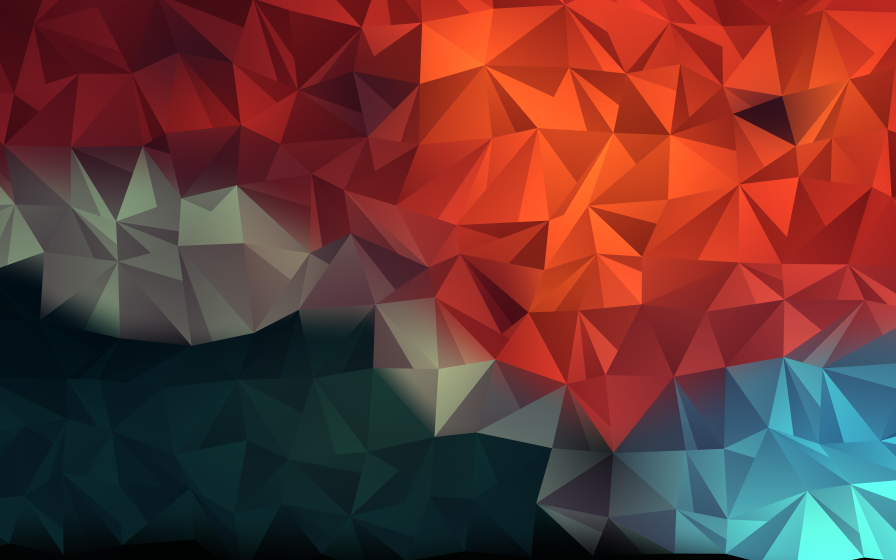
This background is drawn by a Shadertoy shader. Its source:

```glsl
const float CELL = 0.108;         // mesh spacing, in canvas heights
const float JITTER = 0.30;        // random vertex shift, in cells
const float SWAY = 0.19;          // slow vertex drift; JITTER + SWAY stays below 0.5
const float SPLIT_CHANCE = 0.45;  // share of triangles creased in two
const float FACET_CONTRAST = 0.27;
const float INNER_GRADIENT = 0.4; // colour change inside a facet

const vec3 MAROON = vec3(0.36, 0.065, 0.10);
const vec3 PLUM   = vec3(0.25, 0.09, 0.14);
const vec3 RED    = vec3(0.69, 0.14, 0.12);
const vec3 ROSE   = vec3(0.60, 0.19, 0.21);
const vec3 ORANGE = vec3(0.90, 0.32, 0.13);
const vec3 MAUVE  = vec3(0.36, 0.22, 0.25);
const vec3 STONE  = vec3(0.37, 0.38, 0.35);
const vec3 SAND   = vec3(0.58, 0.54, 0.44);
const vec3 ABYSS  = vec3(0.005, 0.055, 0.085);
const vec3 TEAL   = vec3(0.03, 0.125, 0.15);
const vec3 MOSS   = vec3(0.085, 0.18, 0.175);
const vec3 SLATE  = vec3(0.29, 0.29, 0.32);
const vec3 STEEL  = vec3(0.27, 0.42, 0.50);
const vec3 AZURE  = vec3(0.20, 0.58, 0.73);
const vec3 AQUA   = vec3(0.34, 0.77, 0.76);
const vec3 COAL   = vec3(0.015, 0.03, 0.035);

struct Facet { vec2 a, b, c; float depth; };

vec2 hash2(vec2 p) {
    vec3 q = fract(p.xyx * vec3(0.1031, 0.1030, 0.0973));
    q += dot(q, q.yzx + 33.33);
    return fract((q.xx + q.yz) * q.zy);
}

vec3 glow(vec3 base, vec3 tint, vec2 p, vec2 centre, vec2 radius) {
    vec2 d = (p - centre) / radius;
    return mix(base, tint, exp(-dot(d, d)));
}

// Lower edge of the red sky
float ridge(float x) {
    return 0.69 - 0.46 * smoothstep(0.3, 1.15, x) + 0.17 * smoothstep(1.05, 1.55, x);
}

// Upper edge of the dark water
float shore(float x) {
    return 0.52 - 0.10 * smoothstep(0.0, 0.25, x)
         - 0.18 * smoothstep(0.6, 0.82, x) - 0.24 * smoothstep(0.88, 1.08, x);
}

vec3 skyColor(vec2 p) {
    vec3 c = mix(MAROON, RED, smoothstep(0.3, 0.95, p.x + 0.25 * (p.y - 0.7)));
    c = mix(c, ROSE, smoothstep(0.62, 0.4, p.y) * smoothstep(0.9, 1.2, p.x));
    c = glow(c, RED, p, vec2(0.40, 0.79), vec2(0.13, 0.06));
    c = glow(c, PLUM, p, vec2(0.25, 0.69), vec2(0.35, 0.07));
    c = glow(c, ORANGE, p, vec2(1.10, 0.70), vec2(0.20, 0.21));
    c = glow(c, ORANGE, p, vec2(0.86, 0.86), vec2(0.13, 0.12));
    c = glow(c, ORANGE, p, vec2(1.46, 0.82), vec2(0.12, 0.13));
    c = glow(c, ORANGE, p, vec2(0.98, 0.49), vec2(0.09, 0.08));
    c = glow(c, PLUM, p, vec2(0.65, 0.82), vec2(0.08, 0.09));
    c = glow(c, PLUM, p, vec2(0.33, 0.90), vec2(0.08, 0.06));
    c = glow(c, PLUM, p, vec2(1.38, 0.80), vec2(0.07, 0.05));
    c = glow(c, MAROON, p, vec2(0.89, 0.46), vec2(0.06, 0.10));
    return glow(c, MAUVE, p, vec2(0.66, 0.50), vec2(0.12, 0.11));
}

vec3 bandColor(vec2 p) {
    vec3 c = glow(STONE, SAND, p, vec2(0.48, 0.55), vec2(0.08, 0.09));
    c = glow(c, SAND, p, vec2(0.79, 0.36), vec2(0.09, 0.08));
    c = glow(c, MAUVE, p, vec2(0.65, 0.47), vec2(0.10, 0.11));
    c = mix(c, SLATE, smoothstep(0.82, 0.95, p.x));
    c = glow(c, COAL, p, vec2(1.09, 0.20), vec2(0.08, 0.07));
    c = mix(c, STEEL, smoothstep(1.08, 1.25, p.x));
    c = mix(c, AZURE, smoothstep(1.2, 1.52, p.x) * smoothstep(0.40, 0.20, p.y));
    return glow(c, AQUA, p, vec2(1.50, 0.07), vec2(0.21, 0.11));
}

vec3 sceneColor(vec2 p) {
    vec3 water = mix(TEAL, ABYSS, smoothstep(0.26, 0.42, p.y + 0.1 * (0.4 - p.x)));
    water = glow(water, MOSS, p, vec2(0.64, 0.25), vec2(0.20, 0.15));
    vec3 c = mix(bandColor(p), skyColor(p), smoothstep(-0.035, 0.035, p.y - ridge(p.x)));
    c = mix(water, c, smoothstep(-0.02, 0.02, p.y - shore(p.x)));
    float ground = 0.035 + 0.018 * sin(7.0 * p.x) - 0.03 * smoothstep(1.0, 1.2, p.x);
    return mix(COAL * 0.4, c, smoothstep(-0.02, 0.03, p.y - ground));
}

// Signed distance to the line a-b, positive on its left
float edgeSide(vec2 p, vec2 a, vec2 b) {
    vec2 e = b - a;
    return dot(p - a, vec2(-e.y, e.x)) * inversesqrt(dot(e, e) + 1e-9);
}

// Keeps the two facets that hold the point most deeply
void keepNearest(inout Facet first, inout Facet second, vec2 p, vec2 a, vec2 b, vec2 c) {
    float d = min(edgeSide(p, a, b), min(edgeSide(p, b, c), edgeSide(p, c, a)));
    if (d > first.depth) { second = first; first = Facet(a, b, c, d); }
    else if (d > second.depth) second = Facet(a, b, c, d);
}

vec3 facetColor(Facet f, vec2 p) {
    vec2 mid = (f.a + f.b + f.c) / 3.0;
    vec2 h = hash2(mid * 397.0), k = hash2(mid * 173.0);
    float crease = edgeSide(p, mix(f.a, f.b, 0.3 + 0.4 * k.y), f.c);
    float side = clamp(crease * iResolution.y + 0.5, 0.0, 1.0) * step(k.x, SPLIT_CHANCE);
    float tone = mix(h.x, fract(h.x + 0.25 + 0.5 * h.y), side);
    vec2 slope = vec2(cos(6.2832 * h.y), sin(6.2832 * h.y));
    float light = 2.0 * tone - 1.0 + 5.0 * dot(p - mid, slope);
    float contrast = FACET_CONTRAST * mix(0.6, 1.0, step(shore(mid.x), mid.y));
    float shade = max(1.0 + contrast * light, 0.2);
    return sceneColor(mix(mid, p, INNER_GRADIENT)) * shade * vec3(1.0, mix(1.0, shade, 0.5), 1.0);
}

vec2 meshVertex(vec2 id) {
    vec2 drift = SWAY * sin(id.yx * vec2(1.1, 0.9) + id * 0.6);
    return CELL * (id + JITTER * (2.0 * hash2(id + 17.0) - 1.0) + drift);
}

void mainImage(out vec4 fragColor, in vec2 fragCoord) {
    vec2 p = fragCoord / iResolution.y;
    vec2 home = floor(p / CELL - 0.5);
    Facet first = Facet(p, p, p, -1e3), second = first;
    for (int n = 0; n < 4; n++) {
        vec2 id = home + vec2(n & 1, n >> 1);
        vec2 a = meshVertex(id), b = meshVertex(id + vec2(1, 0));
        vec2 c = meshVertex(id + 1.0), d = meshVertex(id + vec2(0, 1));
        bool rising = hash2(id + 71.0).x < 0.5; // direction of the diagonal
        keepNearest(first, second, p, a, b, rising ? c : d);
        keepNearest(first, second, p, rising ? a : b, c, d);
    }
    // Smooth the shared edge
    float cover = clamp(first.depth * iResolution.y + 0.5, 0.5, 1.0);
    vec3 color = facetColor(first, p);
    if (cover < 1.0) color = mix(facetColor(second, p), color, cover);
    fragColor = vec4(color, 1.0);
}
```
